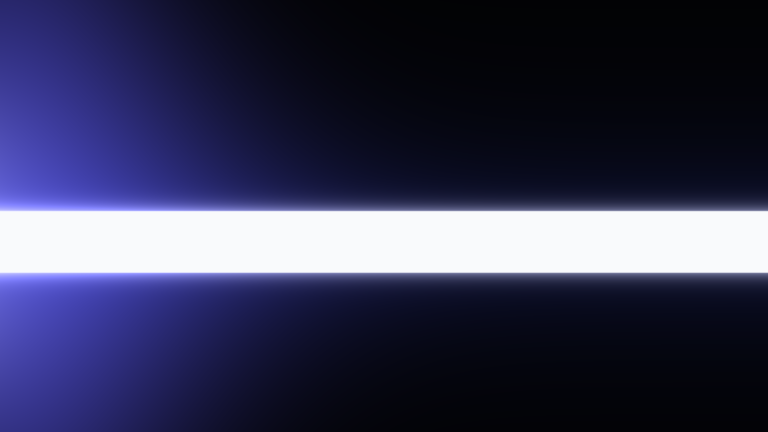
Write a Shadertoy shader that draws this background.

```glsl
// A bright horizontal bar of light across a dark field, with a blue-violet haze
// at the left. Each glow is an exponential or Gaussian falloff, measured from
// the bar's edge and from the left side, and the glows are summed.

// Bar, in units of canvas height
const float BAR_CENTER = 0.440;
const float BAR_HALF   = 0.0715;

// Falloff lengths: haze and rim spread across x in canvas widths
const float HAZE_WIDTH    = 0.33;
const float HAZE_TAPER    = 0.20;
const float HAZE_HEIGHT   = 0.75;
const float RIM_WIDTH     = 0.08;
const float RIM_HEIGHT    = 0.28;
const float AMBIENT_REACH = 0.16;
const float HALO_REACH    = 0.016;

const vec3 BASE_COLOR    = vec3(0.006, 0.007, 0.010);
const vec3 HAZE_COLOR    = vec3(0.220, 0.210, 0.610);
const vec3 RIM_COLOR     = vec3(0.110, 0.110, 0.080);
const vec3 AMBIENT_COLOR = vec3(0.040, 0.052, 0.165);
const vec3 HALO_COLOR    = vec3(0.400, 0.400, 0.430);
const vec3 BAR_COLOR     = vec3(0.975, 0.980, 0.990);

float gaussian(float x, float width) {
    float t = x / width;
    return exp(-t * t);
}

// Light around the bar; x runs 0..1, d is the distance from the bar's edge
vec3 surroundings(float x, float d) {
    float hazeWidth = max(HAZE_WIDTH - HAZE_TAPER * d, 0.05);
    float haze = gaussian(x, hazeWidth) * gaussian(d, HAZE_HEIGHT);
    float rim = exp(-x / RIM_WIDTH) * gaussian(d, RIM_HEIGHT);

    vec3 color = BASE_COLOR;
    color += HAZE_COLOR * haze + RIM_COLOR * rim;
    color += AMBIENT_COLOR * exp(-d / AMBIENT_REACH);
    color += HALO_COLOR * exp(-d / HALO_REACH);
    return color;
}

void mainImage(out vec4 fragColor, in vec2 fragCoord) {
    vec2 uv = fragCoord / iResolution.xy;
    float barDistance = abs(uv.y - BAR_CENTER) - BAR_HALF;

    vec3 color = surroundings(uv.x, max(barDistance, 0.0));

    // Bar with an edge one pixel soft
    float pixel = 1.0 / iResolution.y;
    float bar = 1.0 - smoothstep(-pixel, pixel, barDistance);
    color = mix(color, BAR_COLOR, bar);

    fragColor = vec4(clamp(color, 0.0, 1.0), 1.0);
}
```
